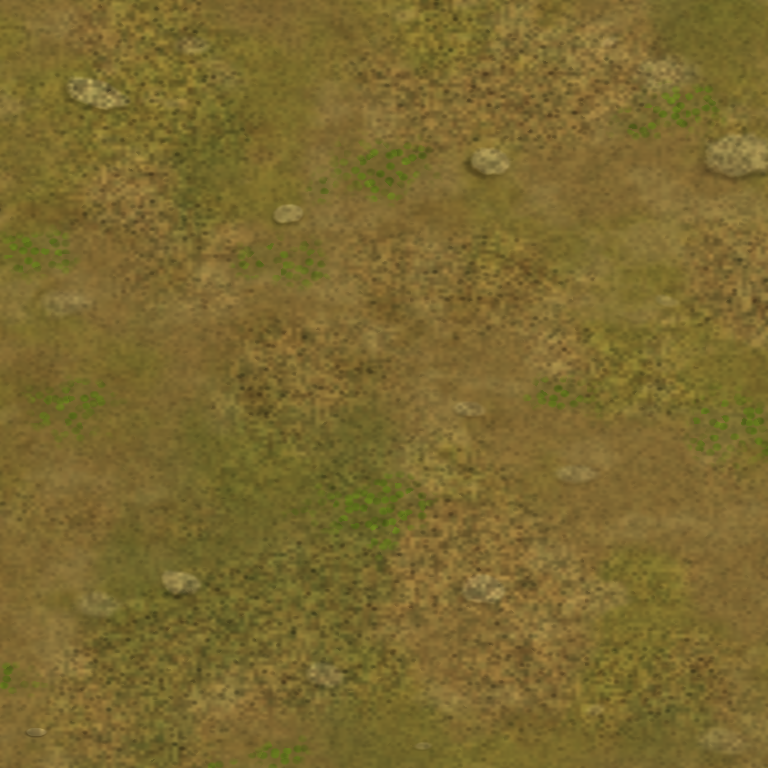
Reproduce this texture procedurally as a Shadertoy shader.

```glsl
#define SOIL vec3(0.495, 0.402, 0.195)
#define DARK_SOIL vec3(0.435, 0.350, 0.150)
#define PALE_SOIL vec3(0.550, 0.465, 0.245)
#define OLIVE vec3(0.470, 0.415, 0.165)
#define MOSS vec3(0.375, 0.365, 0.140)
#define LEAF vec3(0.320, 0.410, 0.080)
#define STONE vec3(0.625, 0.555, 0.335)
#define GRAIN_CELLS 180.0
#define GRAIN_CONTRAST 0.55
#define STONE_CELLS 6.0
#define TUFT_CELLS 4.0

float hash(vec2 p) {
    vec3 q = fract(p.xyx * vec3(0.1031, 0.1030, 0.0973));
    q += dot(q, q.yzx + 33.33);
    return fract((q.x + q.y) * q.z);
}

vec2 hash2(vec2 p) {
    return vec2(hash(p), hash(p + 71.7));
}

float valueNoise(vec2 p) {
    vec2 i = floor(p), f = fract(p);
    f = f * f * (3.0 - 2.0 * f);
    return mix(mix(hash(i), hash(i + vec2(1, 0)), f.x),
               mix(hash(i + vec2(0, 1)), hash(i + vec2(1, 1)), f.x), f.y);
}

float fbm(vec2 p) {
    float sum = 0.0, weight = 0.5;
    for (int i = 0; i < 4; i++) {
        sum += weight * valueNoise(p);
        p = mat2(1.6, 1.2, -1.2, 1.6) * p + 13.1;
        weight *= 0.5;
    }
    return sum / 0.9375;
}

// Cellular noise: x = distance to the nearest point, y = its random value
vec2 cellular(vec2 p) {
    vec2 cell = floor(p), best = vec2(9.0, 0.0);
    for (int y = -1; y <= 1; y++)
    for (int x = -1; x <= 1; x++) {
        vec2 id = cell + vec2(x, y);
        float d = length(id + hash2(id) - p);
        if (d < best.x) best = vec2(d, hash(id + 19.3));
    }
    return best;
}

// Flat, half-buried stones with a shaded lower rim
vec3 addStones(vec3 color, vec2 uv, float grain) {
    vec2 p = uv * STONE_CELLS, cell = floor(p);
    float ragged = 0.5 * (fbm(uv * 45.0) - 0.5);
    for (int y = -1; y <= 1; y++)
    for (int x = -1; x <= 1; x++) {
        vec2 id = cell + vec2(x, y);
        if (hash(id + 5.5) > 0.52) continue;
        vec2 shape = hash2(id + 31.0), look = hash2(id + 57.0);
        float radius = mix(0.07, 0.30, shape.x * shape.x);
        float angle = 0.7 * (shape.y - 0.5);
        vec2 d = p - id - 0.15 - 0.7 * hash2(id + 11.0);
        d = mat2(cos(angle), -sin(angle), sin(angle), cos(angle)) * d;
        d /= radius * vec2(1.0, mix(0.38, 0.65, look.y));
        float soft = mix(0.12, 0.6, look.x);
        float body = 1.0 - smoothstep(1.0 - soft, 1.0 + 0.3 * soft, length(d) + ragged);
        float rim = 1.0 - smoothstep(0.75, 1.2, length(d + vec2(0.12, 0.28)) + ragged);
        color *= 1.0 - 0.28 * rim * (1.0 - body) * (1.0 - look.x);
        vec3 face = STONE * (0.93 + 0.07 * d.y + 0.35 * grain);
        color = mix(color, face, body * mix(0.75, 0.4, look.x));
    }
    return color;
}

// Soft mask of low, wide clumps of plants
float tuftMask(vec2 uv) {
    vec2 p = uv * TUFT_CELLS, cell = floor(p);
    float mask = 0.0, ragged = 1.5 * (fbm(uv * 24.0) - 0.5);
    for (int y = -1; y <= 1; y++)
    for (int x = -1; x <= 1; x++) {
        vec2 id = cell + vec2(x, y);
        float present = step(hash(id + 83.0), 0.5);
        vec2 d = p - id - hash2(id + 41.0);
        d /= mix(0.16, 0.38, hash(id + 29.0)) * vec2(1.0, 0.55);
        mask = max(mask, present * (1.0 - smoothstep(0.3, 1.1, length(d) + ragged)));
    }
    return mask;
}

void mainImage(out vec4 fragColor, in vec2 fragCoord) {
    vec2 uv = fragCoord / iResolution.y;

    // Broad soil tints
    float broad = fbm(uv * vec2(4.0, 6.0) + 3.7);
    float mottle = fbm(uv * vec2(17.0, 26.0) + 9.2);
    vec3 color = mix(SOIL, OLIVE, smoothstep(0.42, 0.68, fbm(uv * vec2(6.0, 8.0) + 21.0)));
    color = mix(color, DARK_SOIL, 0.7 * smoothstep(0.48, 0.75, 0.5 * (broad + mottle)));
    color = mix(color, PALE_SOIL, 0.7 * smoothstep(0.50, 0.78, fbm(uv * vec2(14.0, 22.0) + 47.0)));
    color = mix(color, MOSS, 0.65 * smoothstep(0.56, 0.78, fbm(uv * vec2(4.5, 2.8) + 64.0)));

    // Fine grain, stronger in rough patches
    float rough = mix(0.45, 1.15, smoothstep(0.35, 0.65, fbm(uv * vec2(5.0, 8.0) + 88.0)));
    vec2 grainUv = uv * GRAIN_CELLS * vec2(0.9, 1.1);
    float grain = 0.6 * valueNoise(grainUv) + 0.4 * valueNoise(grainUv * 0.47 + 5.0) - 0.5;
    vec2 crumb = cellular(uv * vec2(75.0, 100.0));
    float pit = (1.0 - smoothstep(0.08, 0.42, crumb.x)) * step(0.66, crumb.y);
    color = addStones(color, uv, grain);
    color *= 1.0 + rough * (GRAIN_CONTRAST * grain - 0.17 * pit + 0.03);
    color.r += 0.05 * rough * (valueNoise(uv * 105.0 + 37.0) - 0.5);

    // Green leaves broken up by cellular gaps
    float tuft = tuftMask(uv);
    vec2 leaf = cellular(uv * vec2(85.0, 100.0) + 15.0);
    float blade = (1.0 - smoothstep(0.30, 0.65, leaf.x)) * smoothstep(0.25, 0.5, leaf.y);
    color = mix(color, MOSS, 0.35 * tuft);
    color = mix(color, LEAF * (0.75 + 0.5 * leaf.y + 0.5 * grain), 0.75 * tuft * blade);

    fragColor = vec4(color, 1.0);
}
```
